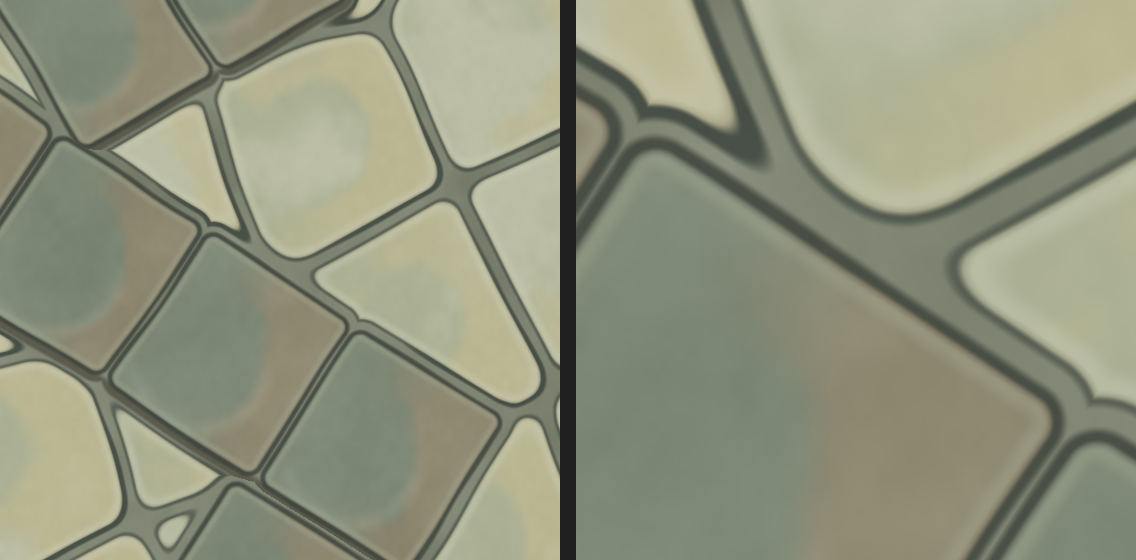
Left, the full canvas; right, a detail of the centre.
Reproduce this texture procedurally as a WebGL 1 fragment shader.

```glsl
precision highp float;
// Worn pale paving stones crossed by rows of grey-green square tiles, with shaded joints.
uniform vec2 u_resolution;

float hash(vec2 p) {
  vec3 a = fract(p.xyx * 0.1031);
  a += dot(a, a.yzx + 33.33);
  return fract((a.x + a.y) * a.z);
}

float noise(vec2 p) {
  vec2 i = floor(p), f = fract(p);
  f = f * f * (3.0 - 2.0 * f);
  return mix(mix(hash(i), hash(i + vec2(1, 0)), f.x),
             mix(hash(i + vec2(0, 1)), hash(i + vec2(1, 1)), f.x), f.y);
}

float fbm(vec2 p) {
  float sum = 0.0, amp = 0.5;
  for (int i = 0; i < 4; i++) {
    sum += amp * noise(p);
    p = p * 2.03 + 17.0;
    amp *= 0.5;
  }
  return sum;
}

float smoothMin(float a, float b, float k) {
  float h = max(k - abs(a - b), 0.0) / k;
  return min(a, b) - h * h * k * 0.25;
}

// One row of rounded tiles: xy = offset from tile centre, z = distance, w = height across the row
vec4 tileRow(vec2 p, vec2 origin, float angle, float pitch, float first, float last) {
  vec2 along = vec2(cos(angle), sin(angle));
  float i = clamp(floor(dot(p - origin, along) / pitch + 0.5), first, last);
  vec2 off = p - origin - along * i * pitch;
  vec2 q = vec2(dot(off, along), dot(off, vec2(-along.y, along.x)));
  vec2 b = abs(q) - vec2(pitch * 0.5 - 0.008, 0.163) + 0.02;
  float d = length(max(b, 0.0)) + min(max(b.x, b.y), 0.0) - 0.02;
  return vec4(off, d, q.y);
}

vec4 nearer(vec4 a, vec4 b) { return a.z < b.z ? a : b; }

vec2 stoneCentre(vec2 cell) {
  return cell + 0.5 + 0.26 * (vec2(hash(cell + 41.0), hash(cell + 87.0)) - 0.5);
}

// Irregular stones: xy = offset from stone centre, z = rounded distance to the border, w = tint
vec4 stones(vec2 p) {
  const float size = 0.37;
  mat2 turn = mat2(0.94, -0.34, 0.34, 0.94);
  vec2 g = turn * (p - vec2(0.592, 0.759)) / size + 0.5;
  vec2 base = floor(g), home = base, toHome = vec2(9.0);
  for (int y = -1; y <= 1; y++)
    for (int x = -1; x <= 1; x++) {
      vec2 cell = base + vec2(x, y), r = stoneCentre(cell) - g;
      if (dot(r, r) < dot(toHome, toHome)) { toHome = r; home = cell; }
    }
  float edge = 1.0;
  for (int y = -1; y <= 1; y++)
    for (int x = -1; x <= 1; x++) {
      if (x == 0 && y == 0) continue;
      vec2 r = stoneCentre(home + vec2(x, y)) - g;
      edge = smoothMin(edge, dot(0.5 * (r + toHome), normalize(r - toHome)), 0.09);
    }
  return vec4(-toHome * turn * size, edge * size, hash(home + 5.0));
}

void main() {
  vec2 uv = gl_FragCoord.xy / min(u_resolution.x, u_resolution.y);
  vec2 p = uv + 0.016 * (vec2(noise(uv * 6.0), noise(uv * 6.0 + 19.0)) - 0.5);
  float cloud = fbm(uv * 7.0) - 0.47;
  float grain = fbm(uv * vec2(60.0, 45.0)) - 0.47;

  vec4 tile = tileRow(p, vec2(0.414, 0.368), -0.571, 0.32, -2.0, 1.0);
  tile = nearer(tile, tileRow(p, vec2(0.46, -0.078), -0.571, 0.32, 0.0, 0.0));
  tile = nearer(tile, tileRow(p, vec2(0.18, 0.945), 0.52, 0.285, 0.0, 1.0));
  vec4 stone = stones(p);
  float inStone = smoothMin(stone.z - 0.013, tile.z - 0.026, 0.025);

  // Joints: grey mortar, broad shade below tiles, dark contours of varying width
  vec3 color = vec3(0.49, 0.51, 0.44) + 0.16 * cloud;
  float below = smoothstep(-0.155, -0.168, tile.w) * smoothstep(0.022, 0.014, tile.z);
  color = mix(color, vec3(0.34, 0.34, 0.29), 0.9 * below);
  float swell = noise(uv * 11.0);
  float tileLine = smoothstep(0.008, 0.001, tile.z - 0.004 * swell);
  color = mix(color, vec3(0.25, 0.27, 0.24), 0.85 * tileLine);
  float side = max(dot(normalize(stone.xy + 1e-4), vec2(0.85, -0.52)), 0.0);
  float stoneLine = smoothstep(0.006, 0.0, -inStone - 0.001 - 0.006 * side * swell);
  color = mix(color, vec3(0.25, 0.28, 0.25), (0.6 + 0.3 * side) * stoneLine);

  // Pale stones: clear heart, cream crescent, light rim
  float ring = length((stone.xy + vec2(0.02, 0.0)) * vec2(1.0, 0.9)) + 0.06 * cloud;
  float cream = smoothstep(0.09, 0.125, ring) * smoothstep(-0.12, 0.1, stone.x + 0.5 * cloud);
  vec3 pale = mix(vec3(0.735, 0.745, 0.645), vec3(0.67, 0.69, 0.58),
                  smoothstep(0.3, 0.8, stone.w * 0.5 + 0.25 + 1.3 * cloud));
  pale = mix(pale, vec3(0.745, 0.72, 0.57), 0.8 * cream);
  float paleRim = smoothstep(0.0, 0.006, inStone) * smoothstep(0.022, 0.008, inStone);
  pale = mix(pale, vec3(0.78, 0.79, 0.70), 0.45 * paleRim);
  pale *= 0.86 + 0.14 * smoothstep(0.0, 0.007, inStone);
  color = mix(color, pale, smoothstep(-0.001, 0.003, inStone));

  // Grey-green tiles: warm right flank, faint lower arc, worn rim
  float oval = length((tile.xy + vec2(0.03, 0.0)) * vec2(1.0, 0.8)) + 0.07 * cloud;
  float warm = smoothstep(0.085, 0.115, oval) * smoothstep(-0.06, 0.08, tile.x - 0.3 * tile.y);
  vec3 slate = mix(vec3(0.49, 0.53, 0.46), vec3(0.565, 0.53, 0.435), 0.85 * warm);
  float arc = smoothstep(0.025, 0.0, abs(length(tile.xy + vec2(0.05, 0.02)) - 0.115));
  slate += 0.035 * arc * smoothstep(0.0, -0.08, tile.y) + 0.08 * cloud;
  float tileRim = smoothstep(-0.002, -0.007, tile.z) * smoothstep(-0.018, -0.008, tile.z);
  slate = mix(slate, vec3(0.63, 0.65, 0.56), 0.4 * tileRim);
  slate *= 0.82 + 0.18 * smoothstep(0.0, -0.006, tile.z);
  color = mix(color, slate, smoothstep(0.001, -0.003, tile.z));

  gl_FragColor = vec4(color + 0.025 * grain, 1.0);
}
```
